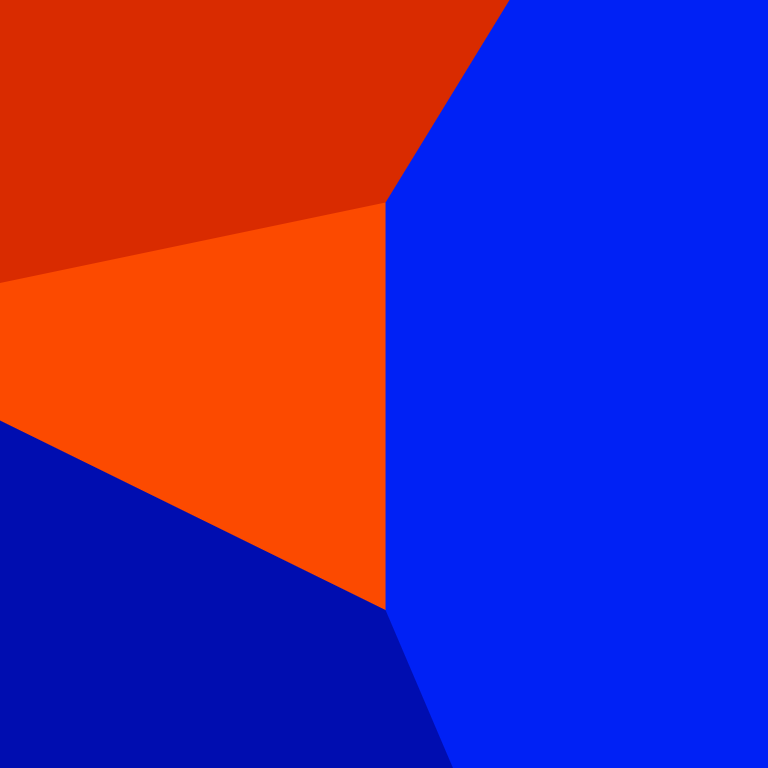
This background is drawn by a WebGL 1 fragment shader. Its source:

```glsl
precision highp float;
// Four flat colour facets: a tapering orange wedge between red, navy and blue planes.

#define UPPER_CORNER vec2(0.502, 0.7363)
#define LOWER_CORNER vec2(0.502, 0.2057)
#define TOP_EXIT vec2(0.6634, 1.0)
#define BOTTOM_EXIT vec2(0.5898, 0.0)
#define LEFT_UPPER vec2(0.0, 0.6315)
#define LEFT_LOWER vec2(0.0, 0.4525)
#define RED vec3(0.85, 0.17, 0.0)
#define ORANGE vec3(0.99, 0.29, 0.0)
#define BLUE vec3(0.0, 0.13, 0.96)
#define NAVY vec3(0.0, 0.05, 0.69)

uniform vec2 u_resolution;

// Signed distance to the line from a to b, positive on its left
float leftOf(vec2 p, vec2 a, vec2 b) {
    vec2 dir = normalize(b - a);
    return dot(p - a, vec2(-dir.y, dir.x));
}

// Coverage of a region, softened over one pixel
float cover(float dist) {
    float pixel = 1.0 / min(u_resolution.x, u_resolution.y);
    return clamp(dist / pixel + 0.5, 0.0, 1.0);
}

void main() {
    vec2 p = gl_FragCoord.xy / u_resolution;

    // Left side: red above and navy below the orange wedge
    float roof = leftOf(p, LEFT_UPPER, UPPER_CORNER);
    float ground = leftOf(p, LOWER_CORNER, LEFT_LOWER);
    vec3 color = mix(ORANGE, RED, cover(roof));
    color = mix(color, NAVY, cover(ground));

    // Right side: convex blue plane bounded by three edges
    float wall = leftOf(p, UPPER_CORNER, LOWER_CORNER);
    wall = min(wall, leftOf(p, TOP_EXIT, UPPER_CORNER));
    wall = min(wall, leftOf(p, LOWER_CORNER, BOTTOM_EXIT));
    color = mix(color, BLUE, cover(wall));

    gl_FragColor = vec4(color, 1.0);
}
```
